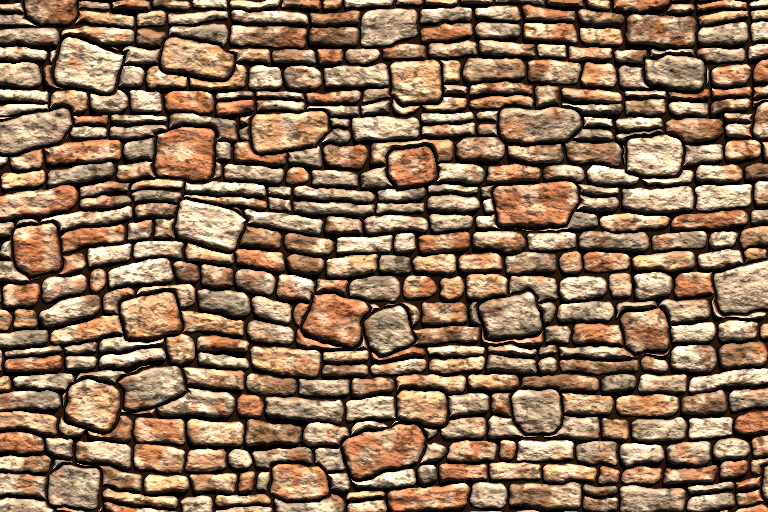
A Shadertoy shader for this texture:

```glsl
// Sunlit dry-stone wall: flat coursed stones packed around scattered boulders.

const vec3 SUN_DIR = vec3(0.22, 0.67, 0.71);
const vec3 SUN_COLOR = vec3(1.32, 1.27, 1.20);
const vec3 SKY_COLOR = vec3(0.19, 0.17, 0.16);
const vec3 GAP_COLOR = vec3(0.17, 0.10, 0.06);
const vec3 CREAM = vec3(0.88, 0.80, 0.70);
const vec3 RUST = vec3(0.63, 0.37, 0.23);
const float GAP = 0.0035;

struct Stone { float dist; float id; };

float hash(vec2 p) {
    vec3 q = fract(p.xyx * 0.1031);
    q += dot(q, q.yzx + 33.33);
    return fract((q.x + q.y) * q.z);
}

float noise(vec2 p) {
    vec2 i = floor(p), f = fract(p);
    f = f * f * (3.0 - 2.0 * f);
    return mix(mix(hash(i), hash(i + vec2(1, 0)), f.x),
               mix(hash(i + vec2(0, 1)), hash(i + vec2(1, 1)), f.x), f.y);
}

float fbm(vec2 p, int octaves) {
    float sum = 0.0, amp = 0.5;
    for (int i = 0; i < octaves; i++) {
        sum += amp * noise(p);
        p = mat2(1.6, 1.2, -1.2, 1.6) * p + 17.3;
        amp *= 0.55;
    }
    return sum;
}

mat2 rotate(float a) { return mat2(cos(a), sin(a), -sin(a), cos(a)); }

float roundBox(vec2 p, vec2 halfSize, float radius) {
    vec2 q = abs(p) - halfSize + radius;
    return length(max(q, 0.0)) + min(max(q.x, q.y), 0.0) - radius;
}

// Irregular 1D intervals: lower edge, upper edge, index
float edge(float i, float seed) { return i + 0.65 * (hash(vec2(i, seed)) - 0.5); }

vec3 span(float x, float seed) {
    float i = floor(x);
    i += step(edge(i + 1.0, seed), x) - step(x, edge(i, seed));
    return vec3(edge(i, seed), edge(i + 1.0, seed), i);
}

// Thin stones in wavy courses; tall cells are split in two
Stone courseStone(vec2 p, float rowHeight) {
    p.y += 0.06 * (noise(p * vec2(3.1, 2.3)) - 0.5);
    vec3 row = span(p.y / rowHeight, 7.0);
    float width = mix(0.075, 0.125, hash(vec2(row.z, 3.0)));
    vec3 col = span(p.x / width, row.z + 50.0);
    vec2 lo = vec2(col.x * width, row.x * rowHeight);
    vec2 hi = vec2(col.y * width, row.y * rowHeight);
    float id = hash(vec2(col.z, row.z) + 90.0);
    if (hi.y - lo.y > 0.052 && id > 0.35) {
        float split = mix(lo.y, hi.y, 0.35 + 0.3 * id);
        if (p.y > split) { lo.y = split; id = fract(id * 7.31); }
        else hi.y = split;
    }
    vec2 halfSize = 0.5 * (hi - lo);
    vec2 q = p - 0.5 * (lo + hi);
    float taper = (fract(id * 23.7) - 0.5) * 0.35 * q.x / halfSize.x;
    halfSize.y *= 1.0 - abs(taper) * 0.4 + taper * 0.6;
    q.y += q.x * (fract(id * 41.3) - 0.5) * 0.1;
    float radius = min(halfSize.x, halfSize.y) * mix(0.3, 0.75, fract(id * 13.1));
    return Stone(roundBox(q, halfSize - GAP * 0.65, radius), id);
}

// Large chipped stones on a jittered grid
Stone boulder(vec2 p, vec2 cellSize) {
    Stone best = Stone(1.0, 0.0);
    float second = 1.0;
    vec2 home = floor(p / cellSize);
    for (int k = 0; k < 9; k++) {
        vec2 cell = home + vec2(k % 3, k / 3) - 1.0;
        float id = hash(cell + 31.0);
        if (id > 0.78) continue;
        vec2 rnd = vec2(hash(cell + 5.5), hash(cell + 71.2));
        vec2 q = p - (cell + 0.5 + 0.6 * (rnd - 0.5)) * cellSize;
        q = rotate((rnd.x - 0.5) * 0.6) * q;
        vec2 halfSize = mix(vec2(0.042, 0.032), vec2(0.082, 0.050), vec2(rnd.y, fract(id * 9.7)));
        float d = roundBox(q, halfSize, 0.017);
        vec2 chip = normalize(vec2(rnd.y - 0.5, sign(rnd.x - 0.5) * 0.35));
        d = max(d, dot(q, chip) - 0.75 * dot(abs(chip), halfSize));
        if (d < best.dist) { second = best.dist; best = Stone(d, id); }
        else second = min(second, d);
    }
    best.dist = max(best.dist, 0.5 * (best.dist - second) + GAP);
    return best;
}

Stone wall(vec2 p) {
    vec2 wobble = vec2(fbm(p * 24.0, 3), fbm(p * 24.0 + 40.0, 3)) - 0.45;
    p += 0.016 * wobble;
    Stone big = boulder(p, vec2(0.235, 0.158));
    Stone small = courseStone(p, 0.047);
    small.dist = max(small.dist, GAP * 1.3 - big.dist);
    if (big.dist < small.dist) return big;
    return small;
}

float relief(vec2 p, Stone s) {
    float t = clamp(-s.dist / 0.011, 0.0, 1.0);
    float dome = sqrt(t * (2.0 - t));
    float grain = fbm(p * vec2(30.0, 52.0) + s.id * 37.0, 4) - 0.45;
    return dome * (0.012 + 0.014 * fract(s.id * 5.3) + 0.013 * grain);
}

float height(vec2 p) { return relief(p, wall(p)); }

float sunlight(vec2 p, float h) {
    float lit = 1.0;
    for (int i = 1; i <= 6; i++) {
        float t = 0.0048 * float(i);
        float ray = h + t * SUN_DIR.z;
        lit = min(lit, 1.0 - smoothstep(0.0, 0.0035, height(p + t * SUN_DIR.xy) - ray));
    }
    return lit;
}

// Mineral tint with tilted strata, rusty stains, pale patches and pits
vec3 stoneColor(vec2 p, float id) {
    vec3 tints[6] = vec3[6](vec3(0.65, 0.58, 0.50), vec3(0.82, 0.74, 0.64), vec3(0.76, 0.59, 0.44),
                            vec3(0.53, 0.41, 0.31), vec3(0.67, 0.45, 0.32), vec3(0.57, 0.52, 0.45));
    vec3 tint = tints[int(fract(id * 57.3) * 6.0)];
    vec2 q = rotate((fract(id * 19.0) - 0.5) * 0.8) * p + id * 53.0;
    float strata = fbm(q * vec2(28.0, 95.0), 4);
    float patches = fbm(q * 34.0 + 9.0, 4);
    tint = mix(tint, RUST, 0.55 * smoothstep(0.5, 0.72, fbm(q * 19.0, 3)));
    tint = mix(tint, CREAM, 0.65 * smoothstep(0.42, 0.68, patches));
    float pits = smoothstep(0.22, 0.40, fbm(q * vec2(75.0, 120.0), 3));
    return tint * (0.62 + 0.85 * strata) * mix(0.6, 1.0, pits);
}

void mainImage(out vec4 fragColor, in vec2 fragCoord) {
    vec2 p = fragCoord / iResolution.y;
    Stone s = wall(p);
    float h = relief(p, s);
    float e = 0.002;
    vec2 slope = (vec2(height(p + vec2(e, 0)), height(p + vec2(0, e))) - h) / e;
    vec3 normal = normalize(vec3(-slope * 0.8, 1.0));

    float inside = smoothstep(0.001, -0.002, s.dist);
    vec3 albedo = mix(GAP_COLOR, stoneColor(p, s.id), inside);
    float sun = max(dot(normal, SUN_DIR), 0.0) * sunlight(p, h);
    float openness = mix(0.35, 1.0, smoothstep(0.0, 0.012, h));
    vec3 color = albedo * (SKY_COLOR * openness + SUN_COLOR * sun);
    fragColor = vec4(min(color, 1.0), 1.0);
}
```
